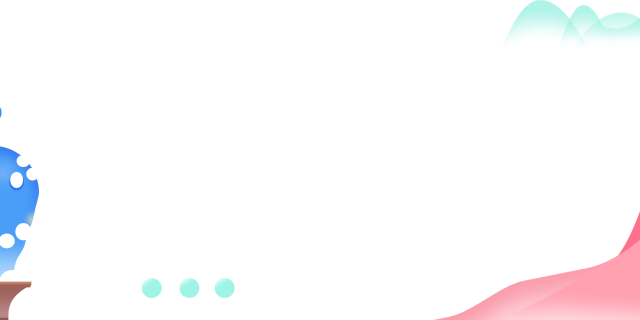
Write a WebGL 1 fragment shader that draws this background.

```glsl
precision highp float;
// White backdrop with mint clouds, pink hills, mint dots and a blue potted plant at the left edge.
uniform vec2 u_resolution;

// Smooth coverage of a signed distance, one pixel wide
float cover(float d) {
  return clamp(0.5 - d * u_resolution.y, 0.0, 1.0);
}

// Approximate signed distance to an ellipse
float ellipse(vec2 p, vec2 center, vec2 radius) {
  return (length((p - center) / radius) - 1.0) * min(radius.x, radius.y);
}

// Height of a parabolic bump with separate left and right steepness
float bump(float x, float peakX, float top, float left, float right) {
  float d = x - peakX;
  return top - d * d * (d < 0.0 ? left : right);
}

// Mint layer that dissolves towards the cloud base
vec3 cloud(vec3 color, float y, float top, float strength) {
  float fade = smoothstep(0.872, 0.985, y + 0.25 * (1.0 - top));
  return mix(color, vec3(0.60, 0.94, 0.88), cover((y - top) * 0.6) * fade * strength);
}

vec3 drawClouds(vec3 color, vec2 p) {
  color = cloud(color, p.y, bump(p.x, 1.688, 1.0, 10.5, 7.0), 0.80);
  color = cloud(color, p.y, bump(p.x, 1.940, 0.961, 5.0, 5.0), 0.65);
  float crest = bump(p.x, 1.823, 0.984, 23.6, 18.0);
  float swell = 0.911 + 5.2 * (p.x - 1.922) * (p.x - 1.922);
  return cloud(color, p.y, p.x > 1.823 ? max(crest, swell) : crest, 0.80);
}

vec3 drawHills(vec3 color, vec2 p) {
  // Far peak
  float d = max(p.x - 1.93, 0.0);
  float peak = 0.2 + 1.3 * d + 10.0 * d * d;
  color = mix(color, vec3(1.0, 0.44, 0.55), cover((p.y - peak) * 0.45) * step(1.93, p.x));

  // Middle ridge
  d = max(p.x - 1.83, 0.0);
  float ridge = 0.2 * (p.x - 1.354) + 0.066 * smoothstep(1.40, 1.64, p.x) + 1.9 * d * d;
  vec3 ridgeColor = mix(vec3(0.98, 0.62, 0.68), vec3(0.99, 0.80, 0.83),
                        smoothstep(0.0, 0.11, ridge - p.y));
  color = mix(color, ridgeColor, cover((p.y - ridge) * 0.9));

  // Near slope, paler at its foot
  d = p.x - 1.5625;
  float slope = min(0.45 * d + 0.28 * d * d, ridge);
  vec3 slopeColor = mix(vec3(1.0, 0.87, 0.89), vec3(1.0, 0.63, 0.69),
                        smoothstep(-0.03, 0.10, p.y + 0.06 * abs(p.x - 1.75)));
  return mix(color, slopeColor, cover((p.y - slope) * 0.9));
}

vec3 drawDots(vec3 color, vec2 p) {
  for (int i = 0; i < 3; i++) {
    float n = float(i);
    vec2 q = p - vec2(0.474 + 0.122 * n - 0.004 * n * n, 0.1);
    float shine = smoothstep(0.008, 0.036, dot(q, vec2(-0.55, 0.83)));
    vec3 mint = mix(vec3(0.62, 0.96, 0.90), vec3(0.86, 0.99, 0.96), shine);
    color = mix(color, mint, cover(length(q) - 0.031));
  }
  return color;
}

vec3 drawPlant(vec3 color, vec2 p) {
  // Foliage: rounded crown tapering to the stem
  float drop = max(0.396 - p.y, 0.0);
  float crown = ellipse(p, vec2(-0.021, 0.396), vec2(0.143, 0.148));
  float taper = p.x - 0.122 + 0.2 * drop + 0.576 * drop * drop + 0.003 * sin(p.y * 75.0) * drop * 5.0;
  float leaf = p.y > 0.396 ? crown : max(taper * 0.93, 0.125 - p.y);

  // Round gaps bitten out of the foliage
  float gap = ellipse(p, vec2(0.073, 0.497), vec2(0.021, 0.019));
  gap = min(gap, ellipse(p, vec2(0.102, 0.456), vec2(0.020)));
  gap = min(gap, ellipse(p, vec2(0.052, 0.4375), vec2(0.020, 0.025)));
  gap = min(gap, ellipse(p, vec2(0.073, 0.276), vec2(0.025, 0.027)));
  gap = min(gap, ellipse(p, vec2(0.021, 0.247), vec2(0.025, 0.023)));
  gap = min(gap, ellipse(p, vec2(0.038, 0.120), vec2(0.040, 0.036)));

  // Blue shading with a pale glow, a deep rim and a warm edge
  vec3 blue = mix(vec3(0.68, 0.84, 0.99), vec3(0.29, 0.62, 0.97), smoothstep(0.13, 0.27, p.y));
  blue = mix(blue, vec3(0.22, 0.50, 0.94), smoothstep(-0.045, 0.0, leaf) * smoothstep(0.3, 0.46, p.y));
  blue = mix(blue, vec3(0.49, 0.70, 0.97), 0.7 * exp(-900.0 * dot(p - vec2(0.01, 0.46), p - vec2(0.01, 0.46))));
  blue = mix(blue, vec3(0.83, 0.84, 0.70), 0.8 * smoothstep(0.035, 0.0, length(p - vec2(0.105, 0.312))));
  blue = mix(blue, vec3(0.18, 0.46, 0.93), cover(ellipse(p, vec2(0.052, 0.431), vec2(0.023, 0.026))));
  color = mix(color, blue, cover(max(leaf, -gap)));

  // Stray bud above the crown
  return mix(color, vec3(0.24, 0.56, 0.97), cover(ellipse(p, vec2(-0.008, 0.648), vec2(0.013, 0.021))));
}

vec3 drawPot(vec3 color, vec2 p) {
  float body = max((p.x - 0.026 - 54.0 * p.y * p.y * p.y) * 0.7, p.y - 0.104);
  vec3 clay = mix(vec3(0.72, 0.53, 0.53), vec3(0.62, 0.38, 0.36), smoothstep(0.01, 0.10, p.y));
  clay = mix(clay, vec3(0.55, 0.34, 0.33), cover(p.y - 0.007));
  color = mix(color, clay, cover(body));
  float rim = max(abs(p.y - 0.111) - 0.009, p.x - 0.098 + 0.4 * max(0.111 - p.y, 0.0));
  vec3 rimColor = mix(vec3(0.64, 0.39, 0.33), vec3(0.77, 0.54, 0.43), smoothstep(0.108, 0.119, p.y));
  return mix(color, rimColor, cover(rim));
}

void main() {
  // Canvas spans 2 by 1 units
  vec2 p = gl_FragCoord.xy / u_resolution * vec2(2.0, 1.0);
  vec3 color = drawClouds(vec3(1.0), p);
  color = drawHills(color, p);
  color = drawDots(color, p);
  color = drawPlant(color, p);
  gl_FragColor = vec4(drawPot(color, p), 1.0);
}
```
